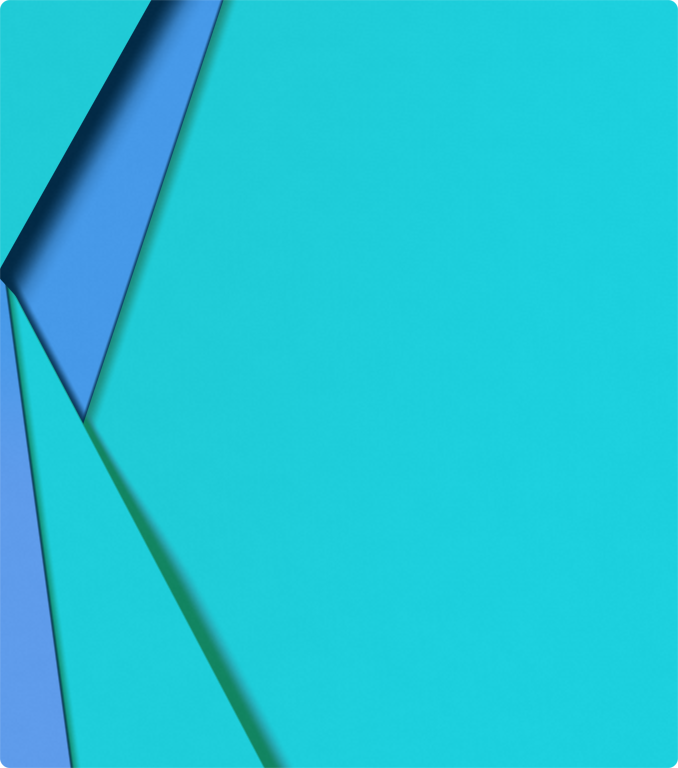
Reproduce this background procedurally as a Shadertoy shader.

```glsl
// Palette
const vec3 TEAL_LEFT = vec3(0.125, 0.795, 0.840);
const vec3 TEAL_RIGHT = vec3(0.110, 0.815, 0.870);
const vec3 BLUE = vec3(0.275, 0.600, 0.910);
const vec3 PALE_BLUE = vec3(0.370, 0.610, 0.920);
const vec3 NAVY = vec3(0.010, 0.165, 0.275);
const vec3 GREEN = vec3(0.070, 0.520, 0.380);
const vec3 SLATE = vec3(0.170, 0.520, 0.560);
const vec3 CORNER_COLOR = vec3(1.0);

// Sheet edges, bottom end then top end, in canvas heights
const vec2 UPPER_A = vec2(0.000, 0.650), UPPER_B = vec2(0.197, 1.000);
const vec2 BLADE_A = vec2(0.110, 0.453), BLADE_B = vec2(0.291, 1.000);
const vec2 WEDGE_A = vec2(0.345, 0.000), WEDGE_B = vec2(0.013, 0.629);
const vec2 STRIP_A = vec2(0.093, 0.000), STRIP_B = vec2(0.008, 0.629);
const vec2 TIP_A = vec2(0.012, 0.624), TIP_B = vec2(0.000, 0.637);

const float CORNER_RADIUS = 0.013;
const float RIM_WIDTH = 0.0025;
const float GRAIN_SCALE = 380.0;
const float GRAIN_AMOUNT = 0.010;

float hash(vec2 p) {
    return fract(sin(dot(p, vec2(127.1, 311.7))) * 43758.5453);
}

float valueNoise(vec2 p) {
    vec2 cell = floor(p), f = fract(p);
    f = f * f * (3.0 - 2.0 * f);
    return mix(mix(hash(cell), hash(cell + vec2(1, 0)), f.x),
               mix(hash(cell + vec2(0, 1)), hash(cell + vec2(1, 1)), f.x), f.y);
}

// Signed distance to the line a-b, positive on its right
float sideOf(vec2 p, vec2 a, vec2 b) {
    vec2 d = normalize(b - a);
    return dot(p - a, vec2(d.y, -d.x));
}

// 1 at the edge, fading to 0 between two distances
float fade(float dist, float near, float far) {
    return 1.0 - smoothstep(near, far, dist);
}

// Smooth coverage of the negative side
float fill(float dist, float pixel) {
    return 1.0 - smoothstep(-0.75 * pixel, 0.75 * pixel, dist);
}

void mainImage(out vec4 fragColor, in vec2 fragCoord) {
    float pixel = 1.0 / iResolution.y;
    vec2 p = fragCoord * pixel;
    vec2 size = iResolution.xy * pixel;

    float upper = sideOf(p, UPPER_A, UPPER_B);
    float blade = sideOf(p, BLADE_A, BLADE_B);
    float wedge = sideOf(p, WEDGE_A, WEDGE_B);
    float strip = sideOf(p, STRIP_A, STRIP_B);
    float belowTip = fill(sideOf(p, TIP_A, TIP_B), pixel);

    // Base sheet with the shadows cast on it
    vec3 teal = mix(TEAL_LEFT, TEAL_RIGHT, smoothstep(0.1, 0.8, p.x + 0.25 * (0.5 - p.y)));
    float reach = mix(0.037, 0.016, smoothstep(0.22, 0.46, p.y));
    vec3 wedgeShadow = mix(GREEN, SLATE, smoothstep(0.25, 0.75, wedge / reach));
    vec3 color = mix(teal, mix(GREEN, SLATE, 0.4), 0.85 * fade(blade, 0.0, 0.020));
    color = mix(color, wedgeShadow, fade(wedge, 0.3 * reach, reach));

    // Blue blade between the sheets
    vec3 bladeColor = mix(BLUE, NAVY, 0.35 * fade(upper, 0.025, 0.065));
    bladeColor = mix(bladeColor, NAVY, fade(upper, 0.010, 0.046));
    bladeColor = mix(bladeColor, NAVY, 0.85 * fade(wedge, 0.0, 0.013));
    bladeColor = mix(bladeColor, NAVY, 0.8 * fade(-blade, 0.0, 2.0 * RIM_WIDTH));
    color = mix(color, bladeColor, fill(blade, pixel));

    // Teal wedge, shaded by the strip
    vec3 wedgeColor = mix(mix(TEAL_LEFT, TEAL_RIGHT, 0.5), GREEN, 0.85 * fade(strip, 0.0, 0.014));
    wedgeColor = mix(wedgeColor, NAVY, 0.75 * fade(strip, 0.0, 1.6 * RIM_WIDTH));
    wedgeColor = mix(wedgeColor, GREEN, 0.6 * fade(-wedge, 0.0, RIM_WIDTH));
    color = mix(color, wedgeColor, fill(wedge, pixel) * belowTip);

    // Pale strip, lighter towards the bottom
    vec3 stripColor = mix(BLUE, PALE_BLUE, smoothstep(0.62, 0.35, p.y));
    stripColor = mix(stripColor, NAVY, 0.6 * fade(-strip, 0.0, RIM_WIDTH));
    color = mix(color, stripColor, fill(strip, pixel) * belowTip);

    // Upper sheet
    color = mix(color, TEAL_LEFT, fill(upper, pixel));

    // Paper grain
    float grain = valueNoise(p * GRAIN_SCALE) + 0.5 * valueNoise(p * GRAIN_SCALE * 0.1) - 0.75;
    color += GRAIN_AMOUNT * grain;

    // Rounded canvas corners
    vec2 q = abs(p - 0.5 * size) - 0.5 * size + CORNER_RADIUS;
    float frame = length(max(q, 0.0)) - CORNER_RADIUS;
    color = mix(CORNER_COLOR, color, fill(frame, pixel));

    fragColor = vec4(color, 1.0);
}
```
